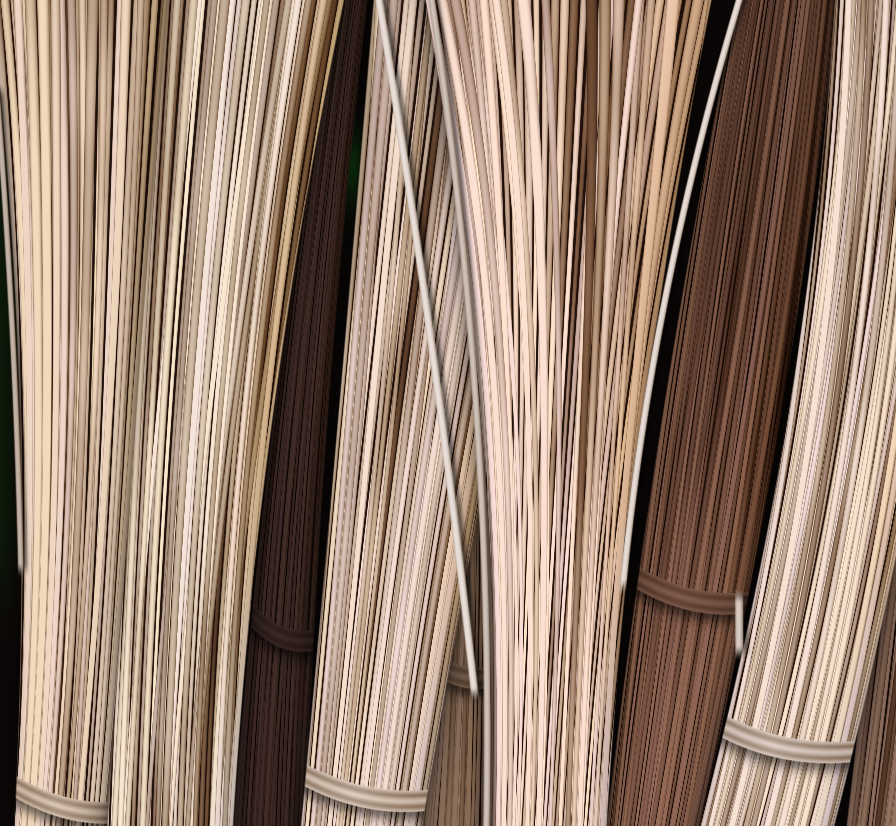
This texture is drawn by a Shadertoy shader. Its source:

```glsl
// Bundles of thin dry stems standing upright, tied with cane, before a dark gap.
// Each bundle lies between two quadratic edges and is filled by leaning layers
// of repeated round stems; ties and a few loose stems are laid over them.

#define LAYERS 4
#define LEAN 0.15
#define STEM_CONTRAST 0.62
#define EXPOSURE 1.03
#define TIE_HALF 0.013
#define TIE_SLOPE 0.03
#define GRAIN 0.14
#define CLUMPING 0.3

float hash(vec2 p) {
    vec3 q = fract(vec3(p.xyx) * 0.1031);
    q += dot(q, q.yzx + 33.33);
    return fract((q.x + q.y) * q.z);
}

float noise(vec2 p) {
    vec2 i = floor(p), f = fract(p);
    f = f * f * (3.0 - 2.0 * f);
    return mix(mix(hash(i), hash(i + vec2(1, 0)), f.x),
               mix(hash(i + vec2(0, 1)), hash(i + vec2(1, 1)), f.x), f.y);
}

// Curve through x values given at the bottom, middle and top.
float curve(vec3 k, float y) {
    return k.x * (1.0 - y) * (1.0 - 2.0 * y) + k.y * 4.0 * y * (1.0 - y) + k.z * y * (2.0 * y - 1.0);
}

// Dark bark to pale straw.
vec3 straw(float t) {
    vec3 c = mix(vec3(0.08, 0.035, 0.03), vec3(0.40, 0.29, 0.20), smoothstep(0.0, 0.38, t));
    c = mix(c, vec3(0.70, 0.64, 0.59), smoothstep(0.3, 0.66, t));
    return mix(c, vec3(0.93, 0.89, 0.865), smoothstep(0.58, 0.96, t));
}

// Layers of round stems; u runs across the bundle, aa is a pixel in u.
vec3 stems(float u, float y, float count, float seed, float aa) {
    vec3 col = straw(0.08);
    float clump = CLUMPING * (noise(vec2(u * 5.0 + seed * 9.0, y * 1.6)) - 0.5);
    for (int i = 0; i < LAYERS; i++) {
        float k = float(i);
        float n = count * (1.0 - 0.1 * k);
        float lean = LEAN * (hash(vec2(k, seed)) - 0.5) * 2.0;
        float s = n * (u + lean * (y - 0.1) + 0.012 * sin(4.0 * y + k * 2.0 + seed)) + k * 0.37;
        float id = floor(s), f = fract(s) - 0.5;
        vec2 key = vec2(id + 60.0, seed * 7.0 + k * 19.0);
        float present = i == 0 ? 1.0 : step(0.55, hash(key));
        float r = mix(0.32, 0.48, hash(key + 3.1));
        float cover = present * smoothstep(r + aa * n * 0.5, r - aa * n * 0.5, abs(f));
        float x = clamp(f / r, -1.0, 1.0);
        float roundness = sqrt(max(0.0, 1.0 - x * x)) * (0.98 - 0.14 * x);
        float tone = mix(0.4, 1.14, sqrt(hash(key + 8.7))) * (0.87 + 0.05 * k);
        tone *= mix(1.0, roundness, STEM_CONTRAST) * mix(1.07, 0.9, y);
        tone += GRAIN * (noise(vec2(id * 5.3, y * 9.0 + seed)) - 0.5) + clump;
        vec3 tint = mix(vec3(1.03, 1.0, 0.93), vec3(1.0, 0.97, 1.0), hash(key + 5.9));
        col = mix(col, straw(tone) * tint, cover);
    }
    return col;
}

// A tied bundle between two edges; a negative tie height leaves it untied.
void bundle(inout vec3 col, vec2 p, vec3 left, vec3 right, float count, float light, vec3 tint, float tie, float seed) {
    float l = curve(left, p.y), r = curve(right, p.y), px = 1.0 / iResolution.x;
    float width = r - l, u = (p.x - l) / width;
    float mask = smoothstep(-px, px, p.x - l) * smoothstep(-px, px, r - p.x);
    col *= 1.0 - 0.45 * exp(-max(max(l - p.x, p.x - r), 0.0) * 90.0);
    vec3 c = stems(u, p.y, count, seed, px / width);
    float side = smoothstep(-0.15, 0.08, u) * smoothstep(1.25, 0.75, u);
    c *= mix(0.55, 1.0, side);
    c *= mix(vec3(1), vec3(1.0, 0.91, 0.74), smoothstep(0.7, 1.0, u) * smoothstep(0.0, 0.5, p.y));
    // Cane tie with wraps and a shadow beneath it.
    float d = p.y - tie + TIE_SLOPE * (u - 0.5) + 0.011 * (1.0 - pow(2.0 * u - 1.0, 2.0));
    float tied = step(0.0, tie);
    c *= 1.0 - 0.5 * tied * exp(-pow((d + TIE_HALF) / 0.012, 2.0));
    float wrap = 0.7 + 0.12 * cos(d / TIE_HALF * 6.0) - 0.2 * abs(u - 0.4);
    float band = tied * smoothstep(TIE_HALF + px, TIE_HALF - px, abs(d));
    c = mix(c, straw(wrap), band);
    col = mix(col, c * light * tint, mask);
}

// One loose stem between two heights.
void looseStem(inout vec3 col, vec2 p, vec3 path, vec2 span, float radius, float tone) {
    float d = p.x - curve(path, p.y), px = 1.0 / iResolution.x;
    float inside = smoothstep(span.x, span.x + 0.02, p.y) * smoothstep(span.y, span.y - 0.02, p.y);
    col *= 1.0 - 0.5 * inside * exp(-pow((d - radius * 1.4) / radius, 2.0));
    float body = smoothstep(radius + px, radius - px, abs(d));
    float x = clamp(d / radius, -1.0, 1.0);
    col = mix(col, straw(tone - 0.28 * x * x - 0.08 * x), body * inside);
}

void mainImage(out vec4 fragColor, in vec2 fragCoord) {
    vec2 p = fragCoord / iResolution.xy;
    // Dark gap with hints of foliage.
    vec2 leaf = (p - vec2(0.392, 0.8)) * vec2(70, 22);
    vec3 col = vec3(0.05, 0.03, 0.028) + vec3(0.02, 0.25, 0.04) * exp(-dot(leaf, leaf));
    col += vec3(0.0, 0.08, 0.01) * smoothstep(0.03, 0.0, p.x) * smoothstep(0.2, 0.4, p.y);
    // Shaded bundles at the back.
    bundle(col, p, vec3(0.26, 0.306, 0.371), vec3(0.341, 0.366, 0.41), 17.0, 0.25, vec3(1.1, 0.8, 0.77), 0.24, 1.0);
    bundle(col, p, vec3(0.677, 0.74, 0.823), vec3(0.781, 0.872, 0.935), 27.0, mix(0.56, 0.46, p.y), vec3(1.1, 0.84, 0.73), 0.285, 2.0);
    bundle(col, p, vec3(0.945, 1.0, 1.06), vec3(1.08, 1.14, 1.2), 24.0, 0.58, vec3(1.05, 0.88, 0.8), -1.0, 3.0);
    bundle(col, p, vec3(0.45, 0.49, 0.5), vec3(0.545, 0.545, 0.54), 18.0, 0.58, vec3(1.05, 0.9, 0.78), 0.195, 4.0);
    // Lit bundles in front.
    bundle(col, p, vec3(0.016, 0.022, -0.01), vec3(0.135, 0.172, 0.205), 22.0, EXPOSURE * 0.95, vec3(1.02, 0.985, 0.93), 0.032, 5.0);
    bundle(col, p, vec3(0.12, 0.152, 0.188), vec3(0.26, 0.305, 0.384), 24.0, EXPOSURE, vec3(1.0, 1.0, 0.97), -1.0, 6.0);
    bundle(col, p, vec3(0.336, 0.378, 0.417), vec3(0.471, 0.555, 0.65), 27.0, EXPOSURE * 0.98, vec3(1.01, 0.985, 0.96), 0.046, 7.0);
    bundle(col, p, vec3(0.54, 0.532, 0.475), vec3(0.677, 0.72, 0.794), 30.0, EXPOSURE, vec3(1.02, 0.975, 0.95), -1.0, 8.0);
    bundle(col, p, vec3(0.781, 0.88, 0.932), vec3(0.931, 1.03, 1.09), 27.0, EXPOSURE, vec3(0.99, 0.975, 0.97), 0.105, 9.0);
    // Loose stems crossing the bundles.
    looseStem(col, p, vec3(0.545, 0.492, 0.423), vec2(0.15, 1.1), 0.0042, 0.9);
    looseStem(col, p, vec3(0.543, 0.532, 0.482), vec2(-0.1, 1.1), 0.0038, 0.76);
    looseStem(col, p, vec3(0.68, 0.72, 0.825), vec2(0.28, 1.1), 0.0038, 0.88);
    looseStem(col, p, vec3(0.025, 0.018, -0.012), vec2(0.3, 0.9), 0.0033, 0.7);
    looseStem(col, p, vec3(0.826, 0.824, 0.822), vec2(0.2, 0.288), 0.0045, 0.8);
    fragColor = vec4(clamp(col, 0.0, 1.0), 1.0);
}
```
